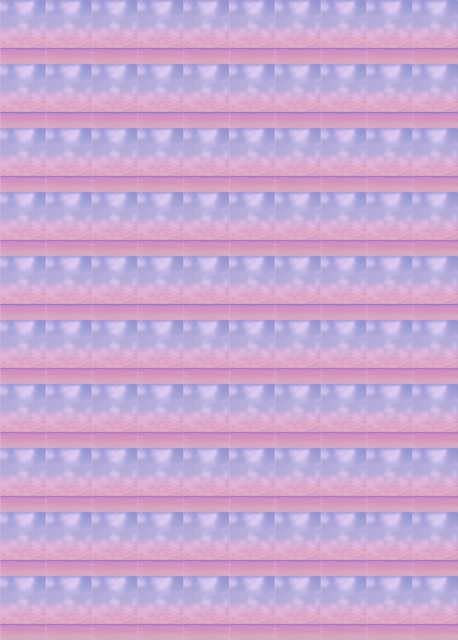
A Shadertoy shader for this pattern:

```glsl
const vec2 REPEATS = vec2(10.0, 10.0);
const float TILE_ASPECT = 1.4;      // tile height over width
const float HORIZON = 0.757;        // depth below the tile top
const float HORIZON_WIDTH = 0.012;
const float EDGE_WIDTH = 0.018;
const float ROW_VARIATION = 0.5;
const int SUBSAMPLES = 3;

const vec3 SKY_TOP = vec3(0.57, 0.57, 0.82);
const vec3 SKY_MID = vec3(0.70, 0.67, 0.85);
const vec3 SKY_LOW = vec3(0.87, 0.65, 0.77);
const vec3 CLOUD_HIGH = vec3(0.86, 0.79, 0.94);
const vec3 CLOUD_LOW = vec3(0.89, 0.73, 0.87);
const vec3 HAZE_LIGHT = vec3(0.90, 0.71, 0.78);
const vec3 HAZE_DARK = vec3(0.80, 0.60, 0.76);
const vec3 SEA_FAR = vec3(0.76, 0.54, 0.78);
const vec3 SEA_MID = vec3(0.84, 0.57, 0.75);
const vec3 SEA_NEAR = vec3(0.84, 0.66, 0.76);
const vec3 LINE_BLUE = vec3(0.50, 0.49, 0.77);
const vec3 LINE_MAUVE = vec3(0.66, 0.46, 0.74);
const vec3 TOP_GLOW = vec3(0.53, 0.61, 0.86);

// Cloud puffs: across, depth, radius, strength
const int PUFFS = 10;
const vec4 PUFF[PUFFS] = vec4[PUFFS](
    vec4(0.46, 0.08, 0.13, 0.85), vec4(0.65, 0.09, 0.13, 0.95),
    vec4(0.56, 0.17, 0.11, 0.85), vec4(0.07, 0.12, 0.13, 0.75),
    vec4(0.53, 0.43, 0.10, 0.90), vec4(0.28, 0.49, 0.09, 0.70),
    vec4(0.12, 0.57, 0.13, 0.80), vec4(0.78, 0.54, 0.11, 0.80),
    vec4(0.92, 0.40, 0.09, 0.60), vec4(0.47, 0.57, 0.12, 0.65));

float hash(vec2 p) {
    vec3 q = fract(vec3(p.xyx) * 0.1031);
    q += dot(q, q.yzx + 33.33);
    return fract((q.x + q.y) * q.z);
}

float noise(vec2 p) {
    vec2 cell = floor(p), f = fract(p);
    f = f * f * (3.0 - 2.0 * f);
    return mix(mix(hash(cell), hash(cell + vec2(1, 0)), f.x),
               mix(hash(cell + vec2(0, 1)), hash(cell + vec2(1, 1)), f.x), f.y);
}

float fbm(vec2 p) {
    float sum = 0.0, weight = 0.5;
    for (int i = 0; i < 3; i++) {
        sum += weight * noise(p);
        p = p * 2.03 + 17.0;
        weight *= 0.5;
    }
    return sum / 0.875;
}

float cloudCover(vec2 p) {
    vec2 warp = vec2(fbm(p * 7.0), fbm(p * 7.0 + 40.0)) - 0.5;
    vec2 q = p + 0.14 * warp;
    float clear = 1.0;
    for (int i = 0; i < PUFFS; i++) {
        vec2 offset = (q - PUFF[i].xy * vec2(1.0, TILE_ASPECT)) / PUFF[i].z;
        clear *= 1.0 - PUFF[i].w * exp(-dot(offset, offset));
    }
    float wisps = smoothstep(0.5, 0.85, fbm(p * vec2(5.0, 8.0) + 9.0));
    return clamp((1.0 - clear) * (0.75 + 0.5 * fbm(p * 12.0)) + 0.25 * wisps, 0.0, 1.0);
}

vec3 sky(vec2 p, float depth) {
    float ragged = depth + 0.08 * (fbm(p * vec2(5.0, 7.0) + 3.0) - 0.5);
    vec3 color = mix(SKY_TOP, SKY_MID, smoothstep(-0.05, 0.34, depth));
    color = mix(color, SKY_LOW, smoothstep(0.38, 0.64, ragged));

    vec3 cloud = mix(CLOUD_HIGH, CLOUD_LOW, smoothstep(0.3, 0.6, depth));
    float fade = 1.0 - smoothstep(0.58, 0.72, depth);
    color = mix(color, cloud, cloudCover(p) * fade);

    // Flecked haze above the horizon
    float flecks = fbm(p * vec2(11.0, 24.0) + 60.0) - 0.5;
    float haze = smoothstep(0.48, 0.62, depth) * min(1.0, 2.2 * abs(flecks));
    return mix(color, flecks > 0.0 ? HAZE_LIGHT : HAZE_DARK, haze);
}

vec3 sea(vec2 p, float depth) {
    float t = (depth - HORIZON) / (1.0 - HORIZON);
    vec3 color = mix(SEA_FAR, SEA_MID, smoothstep(0.0, 0.3, t));
    color = mix(color, SEA_NEAR, smoothstep(0.3, 0.85, t));
    return color + 0.06 * (fbm(p * vec2(4.0, 32.0)) - 0.5);
}

vec3 seascape(vec2 uv) {
    vec2 grid = uv * REPEATS;
    vec2 tile = fract(grid);
    float row = mod(floor(grid.y), REPEATS.y);
    float tint = hash(vec2(row, 5.0));
    float depth = 1.0 - tile.y;
    vec2 p = vec2(tile.x, depth * TILE_ASPECT);

    vec3 color = depth < HORIZON ? sky(p, depth) : sea(p, depth);
    float line = 1.0 - smoothstep(0.4, 1.3, abs(depth - HORIZON) / HORIZON_WIDTH);
    color = mix(color, mix(LINE_MAUVE, LINE_BLUE, tint), 0.85 * line);

    // Row-dependent upper rim and pale left rim
    float rim = 1.0 - smoothstep(0.0, 0.03, depth);
    color = mix(color, TOP_GLOW, rim * ROW_VARIATION * hash(vec2(row, 11.0)));
    float edge = 1.0 - smoothstep(0.5, 1.5, tile.x / EDGE_WIDTH);
    return mix(color, CLOUD_HIGH, 0.3 * edge);
}

void mainImage(out vec4 fragColor, in vec2 fragCoord) {
    vec3 total = vec3(0.0);
    for (int j = 0; j < SUBSAMPLES; j++)
        for (int i = 0; i < SUBSAMPLES; i++) {
            vec2 jitter = (vec2(i, j) + 0.5) / float(SUBSAMPLES) - 0.5;
            total += seascape((fragCoord + jitter) / iResolution.xy);
        }
    fragColor = vec4(total / float(SUBSAMPLES * SUBSAMPLES), 1.0);
}
```
